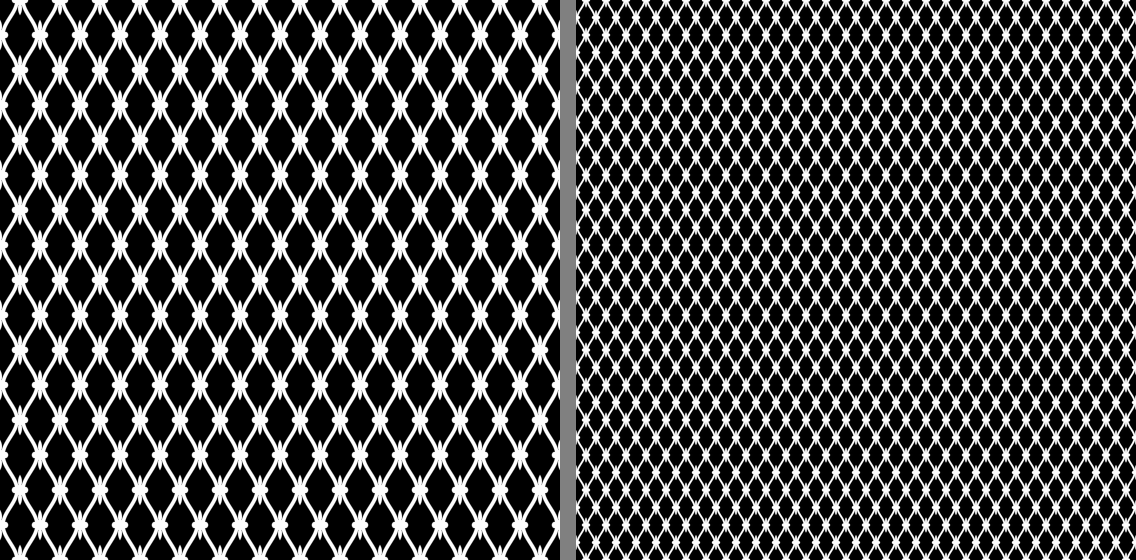
Left: one tile. Right: repeated 2 by 2.
Write a WebGL 2 fragment shader that draws this pattern.

```glsl
#version 300 es
precision highp float;

uniform vec2 u_resolution;
out vec4 fragColor;

// Lengths are in thousandths of the canvas
const float CANVAS = 1000.0;
const vec2 REPEATS = vec2(14.0, 8.0);
const float WIRE_SWING = 12.6;
const float WIRE_HALF_WIDTH = 3.35;
const float KNOT_RADIUS = 9.6;
const float LOBE_OFFSET = 8.7;
const float LOBE_RADIUS = 6.0;
const float PETAL_OFFSET = 14.6;
const vec2 PETAL_HALF_SIZE = vec2(3.6, 12.6);
const float EDGE_SOFTNESS = 0.75;
const vec3 BACKGROUND = vec3(0.0);
const vec3 IRON = vec3(0.995);
const float PI = 3.14159265;

// Pointed leaf formed by two overlapping circles
float petalDistance(vec2 p, vec2 halfSize) {
    float radius = dot(halfSize, halfSize) / (2.0 * halfSize.x);
    return length(vec2(abs(p.x) + radius - halfSize.x, p.y)) - radius;
}

// Wavy wire, corrected for its slope to keep an even width
float wireDistance(vec2 p, vec2 halfCell) {
    float phase = PI * p.y / halfCell.y;
    float center = 0.5 * halfCell.x - WIRE_SWING * cos(phase);
    float slope = WIRE_SWING * PI / halfCell.y * sin(phase);
    return abs(p.x - center) / sqrt(1.0 + slope * slope) - WIRE_HALF_WIDTH;
}

// Round knot with side lobes and a petal above and below
float knotDistance(vec2 p) {
    p = abs(p);
    float knot = length(p) - KNOT_RADIUS;
    float lobe = length(p - vec2(LOBE_OFFSET, 0.0)) - LOBE_RADIUS;
    float petal = petalDistance(p - vec2(0.0, PETAL_OFFSET), PETAL_HALF_SIZE);
    return min(min(knot, lobe), petal);
}

void main() {
    vec2 uv = gl_FragCoord.xy / u_resolution;
    vec2 halfCell = 0.5 * CANVAS / REPEATS;

    // Mirror each cell into one quarter with knots at opposite corners
    vec2 cell = fract(uv * REPEATS + vec2(0.0, 0.5)) - 0.5;
    vec2 p = abs(cell) * CANVAS / REPEATS;

    float d = wireDistance(p, halfCell);
    d = min(d, knotDistance(p));
    d = min(d, knotDistance(halfCell - p));

    float edge = EDGE_SOFTNESS * CANVAS / min(u_resolution.x, u_resolution.y);
    float coverage = 1.0 - smoothstep(-edge, edge, d);
    fragColor = vec4(mix(BACKGROUND, IRON, coverage), 1.0);
}
```
